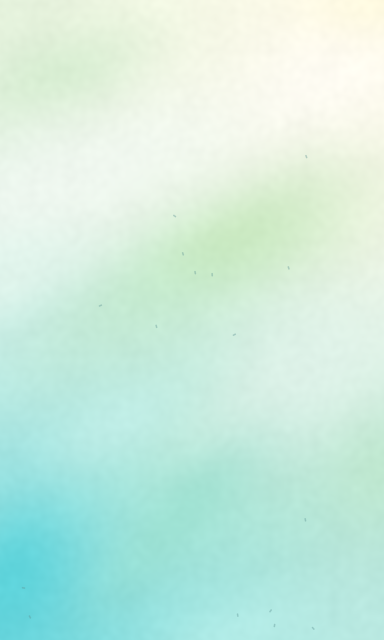
A WebGL 1 fragment shader for this background:

```glsl
precision highp float;
// Soft watercolor wash: cream and leaf green above, fading to aqua at the lower left.

uniform vec2 u_resolution;

const vec2 SHEET = vec2(0.6, 1.0);       // sheet proportions
const float WARP_SCALE = 5.0;
const float WARP_AMOUNT = 0.025;
const float STREAK = 0.018;
const float MOTTLE = 0.014;
const float GRAIN = 0.018;
const float SPECK_CELLS = 34.0;
const float SPECK_CHANCE = 0.018;
const float SPECK_CLUSTER = 0.12;        // extra chance near the middle
const float SPECK_STRENGTH = 0.40;

const vec3 CREAM = vec3(1.0, 0.988, 0.955);
const vec3 BUTTER = vec3(0.995, 0.975, 0.85);
const vec3 LEAF = vec3(0.77, 0.905, 0.71);
const vec3 SAGE = vec3(0.745, 0.91, 0.80);
const vec3 PALE_GREEN = vec3(0.83, 0.93, 0.81);
const vec3 MIST = vec3(0.95, 0.975, 0.95);
const vec3 ICE = vec3(0.885, 0.955, 0.92);
const vec3 PALE_AQUA = vec3(0.77, 0.94, 0.92);
const vec3 MINT = vec3(0.60, 0.875, 0.81);
const vec3 AQUA = vec3(0.35, 0.825, 0.855);
const vec3 SPECK = vec3(0.36, 0.57, 0.57);

vec2 hash2(vec2 p) {
  vec3 q = fract(p.xyx * vec3(0.1031, 0.1030, 0.0973));
  q += dot(q, q.yzx + 33.33);
  return fract((q.xx + q.yz) * q.zy);
}

float corner(vec2 cell, vec2 offset) {
  return dot(hash2(cell) * 2.0 - 1.0, offset);
}

float gradientNoise(vec2 p) {
  vec2 i = floor(p), f = fract(p);
  vec2 w = f * f * f * (f * (f * 6.0 - 15.0) + 10.0);
  vec2 e = vec2(1.0, 0.0);
  float low = mix(corner(i, f), corner(i + e, f - e), w.x);
  float high = mix(corner(i + e.yx, f - e.yx), corner(i + 1.0, f - 1.0), w.x);
  return mix(low, high, w.y);
}

// Vertical blend through five colors, from bottom to top
vec3 ramp(float y, vec3 a, vec3 b, vec3 c, vec3 d, vec3 e) {
  vec3 color = mix(a, b, smoothstep(0.0, 0.26, y));
  color = mix(color, c, smoothstep(0.18, 0.48, y));
  color = mix(color, d, smoothstep(0.40, 0.70, y));
  return mix(color, e, smoothstep(0.65, 1.0, y));
}

vec3 wash(vec2 uv) {
  vec3 left = ramp(uv.y, vec3(0.42, 0.84, 0.87), vec3(0.57, 0.88, 0.88),
    vec3(0.76, 0.925, 0.90), vec3(0.905, 0.955, 0.92), vec3(0.90, 0.95, 0.865));
  vec3 middle = ramp(uv.y, vec3(0.62, 0.895, 0.88), vec3(0.66, 0.895, 0.84),
    vec3(0.77, 0.92, 0.865), vec3(0.93, 0.965, 0.915), vec3(0.965, 0.972, 0.90));
  vec3 right = ramp(uv.y, vec3(0.73, 0.915, 0.885), vec3(0.73, 0.90, 0.835),
    vec3(0.86, 0.94, 0.89), vec3(0.965, 0.967, 0.91), vec3(0.995, 0.98, 0.91));
  vec3 color = mix(left, middle, smoothstep(0.0, 0.55, uv.x));
  return mix(color, right, smoothstep(0.45, 1.0, uv.x));
}

// Tilted Gaussian patch; the center is in sheet fractions
float glow(vec2 uv, vec2 center, vec2 radius, float angle) {
  vec2 d = (uv - center) * SHEET;
  float c = cos(angle), s = sin(angle);
  d = vec2(c * d.x + s * d.y, c * d.y - s * d.x) / radius;
  return exp(-dot(d, d));
}

// Tiny paper fibers, present where the cell's draw falls below the chance
float specks(vec2 p, float chance) {
  vec2 cell = floor(p), draw = hash2(cell + 7.0);
  vec2 d = fract(p) - mix(vec2(0.2), vec2(0.8), hash2(cell + 31.0));
  float angle = draw.y * 6.2832;
  vec2 along = vec2(cos(angle), sin(angle));
  float dist = length(d - along * clamp(dot(d, along), -0.05, 0.05));
  return step(draw.x, chance) * (1.0 - smoothstep(0.0, 0.08, dist));
}

void main() {
  vec2 paper = gl_FragCoord.xy / u_resolution;
  vec2 p = paper * SHEET;
  vec2 warp = vec2(gradientNoise(p * WARP_SCALE), gradientNoise(p * WARP_SCALE + 19.0));
  vec2 uv = paper + warp * WARP_AMOUNT;
  vec3 color = wash(uv);

  // Upper light and greens
  color = mix(color, PALE_GREEN, 0.75 * glow(uv, vec2(0.15, 0.88), vec2(0.15, 0.07), 0.35));
  color = mix(color, CREAM, 0.90 * glow(uv, vec2(0.84, 0.87), vec2(0.18, 0.11), 0.5));
  color = mix(color, BUTTER, 0.60 * glow(uv, vec2(1.0, 1.0), vec2(0.12, 0.05), 0.0));
  color = mix(color, MIST, 0.70 * glow(uv, vec2(0.25, 0.74), vec2(0.24, 0.075), 0.3));

  // Central green drift
  color = mix(color, SAGE, 0.70 * glow(uv, vec2(0.43, 0.55), vec2(0.23, 0.085), 0.5));
  color = mix(color, LEAF, 0.50 * glow(uv, vec2(0.70, 0.63), vec2(0.19, 0.09), 0.35));
  color = mix(color, LEAF, 0.38 * glow(uv, vec2(0.60, 0.64), vec2(0.11, 0.05), 0.5));
  color = mix(color, ICE, 0.65 * glow(uv, vec2(0.02, 0.56), vec2(0.12, 0.05), 0.5));

  // Lower mist and aqua
  color = mix(color, ICE, 0.88 * glow(uv, vec2(0.77, 0.41), vec2(0.17, 0.09), 0.65));
  color = mix(color, PALE_AQUA, 0.60 * glow(uv, vec2(0.31, 0.34), vec2(0.11, 0.05), 0.5));
  color = mix(color, SAGE, 0.65 * glow(uv, vec2(1.0, 0.27), vec2(0.09, 0.08), 0.5));
  color = mix(color, MINT, 0.65 * glow(uv, vec2(0.47, 0.19), vec2(0.17, 0.055), 0.8));
  color = mix(color, PALE_AQUA, 0.35 * glow(uv, vec2(0.62, 0.0), vec2(0.14, 0.06), 0.5));
  color = mix(color, AQUA, 0.85 * glow(uv, vec2(0.02, 0.10), vec2(0.11, 0.075), 0.8));

  // Diagonal brush streaks and paper grain
  vec2 brush = vec2(p.x + 0.6 * p.y, p.y - 0.6 * p.x) * vec2(4.0, 11.0);
  color += STREAK * gradientNoise(brush);
  color += MOTTLE * gradientNoise(p * 22.0) + GRAIN * gradientNoise(p * 70.0);
  float cluster = glow(paper, vec2(0.5, 0.53), vec2(0.09, 0.07), 0.0);
  float fibers = specks(p * SPECK_CELLS, SPECK_CHANCE + SPECK_CLUSTER * cluster);
  color = mix(color, SPECK, SPECK_STRENGTH * fibers);
  gl_FragColor = vec4(clamp(color, 0.0, 1.0), 1.0);
}
```
